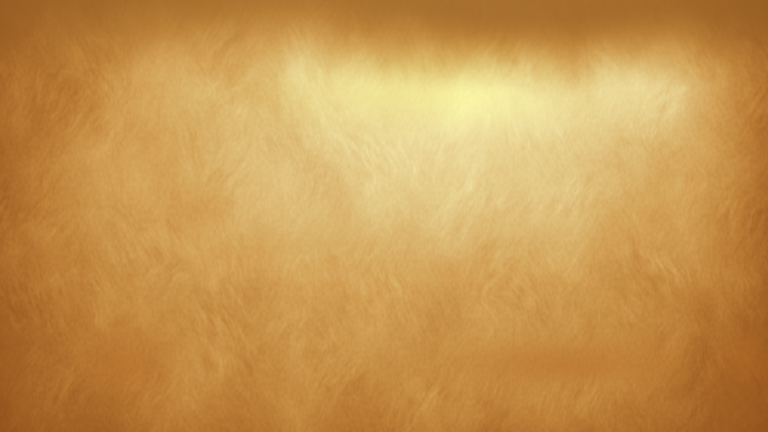
Reproduce this background procedurally as a WebGL 2 fragment shader.

```glsl
#version 300 es
precision highp float;
// Warm golden parchment with soft light pooling below a dark upper band.

#define EDGE_SHADE 0.42
#define EDGE_WIDTH 0.12
#define BAND_LEVEL 0.27
#define CLOUD_AMOUNT 0.20
#define FIBRE_AMOUNT 0.15
#define GRAIN_AMOUNT 0.05
#define WARP_AMOUNT 0.04
#define RUST_AMOUNT 0.38

uniform vec2 u_resolution;
out vec4 fragColor;

vec2 gradientAt(vec2 cell) {
    vec3 h = fract(vec3(cell.xyx) * vec3(0.1031, 0.1030, 0.0973));
    h += dot(h, h.yzx + 33.33);
    float angle = 6.2832 * fract((h.x + h.y) * h.z);
    return vec2(cos(angle), sin(angle));
}

float gradientNoise(vec2 p) {
    vec2 i = floor(p), f = fract(p);
    vec2 w = f * f * f * (f * (f * 6.0 - 15.0) + 10.0);
    vec2 e = vec2(1.0, 0.0);
    float low = mix(dot(gradientAt(i), f), dot(gradientAt(i + e), f - e), w.x);
    float high = mix(dot(gradientAt(i + e.yx), f - e.yx),
                     dot(gradientAt(i + e.xx), f - e.xx), w.x);
    return mix(low, high, w.y);
}

float fbm(vec2 p) {
    float sum = 0.0, amp = 0.5;
    for (int i = 0; i < 4; i++) {
        sum += amp * gradientNoise(p);
        p = mat2(1.6, 1.2, -1.2, 1.6) * p + 7.3;
        amp *= 0.5;
    }
    return sum;
}

// Short strands lying along the given lean from vertical
float strands(vec2 p, float lean) {
    vec2 along = vec2(sin(lean), cos(lean));
    vec2 q = vec2(p.x * along.y - p.y * along.x, dot(p, along));
    return 0.35 * gradientNoise(q * vec2(32.0, 10.0))
         + 0.40 * gradientNoise(q * vec2(70.0, 19.0) + 31.0)
         + 0.40 * gradientNoise(q * vec2(125.0, 34.0) + 57.0);
}

float glow(vec2 uv, vec2 center, vec2 radius) {
    vec2 d = (uv - center) / radius;
    return exp(-dot(d, d));
}

// Brown through gold to cream, in five equal steps
vec3 goldRamp(float light) {
    float t = clamp(light, 0.0, 1.25) * 5.0;
    vec3 c = mix(vec3(0.58, 0.33, 0.11), vec3(0.64, 0.39, 0.15), clamp(t, 0.0, 1.0));
    c = mix(c, vec3(0.74, 0.50, 0.22), clamp(t - 1.0, 0.0, 1.0));
    c = mix(c, vec3(0.82, 0.62, 0.33), clamp(t - 2.0, 0.0, 1.0));
    c = mix(c, vec3(0.87, 0.74, 0.47), clamp(t - 3.0, 0.0, 1.0));
    c = mix(c, vec3(0.93, 0.86, 0.62), clamp(t - 4.0, 0.0, 1.0));
    return mix(c, vec3(0.99, 0.97, 0.72), clamp(t - 5.0, 0.0, 1.0));
}

void main() {
    vec2 uv = gl_FragCoord.xy / u_resolution;
    vec2 p = gl_FragCoord.xy / u_resolution.y;

    // Cloudy stains, patchy crossing strands and fine grain
    vec2 warp = vec2(fbm(p * 6.0), fbm(p * 6.0 + 19.0));
    float cloud = fbm(p * vec2(6.5, 4.5) + 0.5 * warp);
    vec2 q = p + WARP_AMOUNT * warp;
    float choice = smoothstep(-0.2, 0.2, gradientNoise(p * 5.0 + 5.0));
    float fibre = mix(strands(q, 0.5), strands(q + 3.0, -0.4), choice);
    float patches = 0.5 + 0.9 * smoothstep(-0.15, 0.3, fbm(p * 7.0 + 41.0));
    float speck = gradientNoise(p * vec2(140.0, 95.0));

    // Broad vertical gradient and pools of light
    float light = mix(0.47, 0.69, smoothstep(0.0, 0.6, uv.y));
    light += 0.30 * glow(uv, vec2(0.60, 0.74), vec2(0.30, 0.30));
    light += 0.18 * glow(uv, vec2(0.64, 0.77), vec2(0.11, 0.08));
    light += 0.11 * glow(uv, vec2(0.44, 0.82), vec2(0.08, 0.09));
    light += 0.24 * glow(uv, vec2(0.86, 0.81), vec2(0.08, 0.11));

    // Shaded sides, foot and upper band
    float side = exp(-min(uv.x * 0.88, 1.0 - uv.x) / EDGE_WIDTH);
    light -= EDGE_SHADE * side + 0.10 * exp(-uv.y / 0.05);
    light -= 0.10 * glow(uv, vec2(0.05, 0.85), vec2(0.12, 0.22));
    float right = smoothstep(0.35, 0.65, uv.x) - 0.5 * smoothstep(0.72, 0.92, uv.x);
    float bandStart = mix(0.80, 0.78, right) + 0.06 * cloud;
    float bandEnd = mix(1.04, 0.97, right);
    float band = smoothstep(bandStart, bandEnd, uv.y);
    light = mix(light, BAND_LEVEL - 0.2 * side, band);

    // Texture fades inside the smooth band and the brightest pool
    float relief = (1.0 - 0.8 * band) * (1.0 - 0.35 * smoothstep(0.8, 1.05, light));
    light += relief * (CLOUD_AMOUNT * cloud + FIBRE_AMOUNT * fibre * patches
                       + GRAIN_AMOUNT * speck);

    // Rust stains low down, yellow tint in the light, olive upper band
    float rust = glow(uv, vec2(0.73, 0.16), vec2(0.12, 0.05))
               + glow(uv, vec2(0.16, 0.15), vec2(0.05, 0.07))
               + glow(uv, vec2(0.97, 0.15), vec2(0.06, 0.07));
    rust *= RUST_AMOUNT * clamp(0.8 + 2.0 * cloud + fibre, 0.0, 1.6);
    vec3 color = mix(goldRamp(light), vec3(0.71, 0.41, 0.14), rust);
    float yellow = glow(uv, vec2(0.55, 0.79), vec2(0.18, 0.08));
    color += yellow * vec3(0.005, 0.02, -0.05) + band * vec3(-0.01, 0.015, 0.01);

    fragColor = vec4(clamp(color, 0.0, 1.0), 1.0);
}
```
